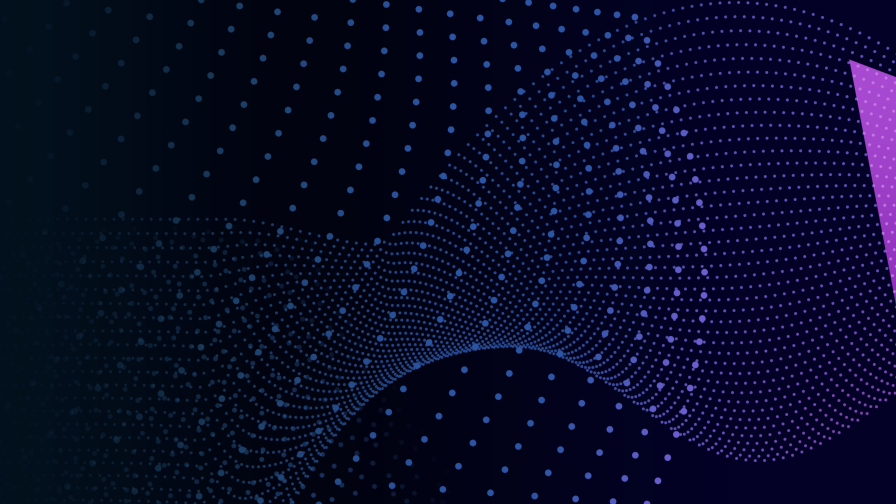
A Shadertoy shader for this background:

```glsl
const vec3 BG_LEFT = vec3(0.008, 0.062, 0.112);
const vec3 BG_MID = vec3(0.004, 0.010, 0.062);
const vec3 BG_RIGHT = vec3(0.010, 0.005, 0.150);
const vec3 DOT_TEAL = vec3(0.10, 0.24, 0.37);
const vec3 DOT_BLUE = vec3(0.17, 0.33, 0.64);
const vec3 DOT_VIOLET = vec3(0.43, 0.37, 0.82);
const vec3 DOT_MAGENTA = vec3(0.60, 0.30, 0.78);
const vec3 PANEL_TOP = vec3(0.66, 0.29, 0.82);
const vec3 PANEL_LOW = vec3(0.57, 0.20, 0.74);
const vec3 PANEL_DOT = vec3(0.78, 0.50, 0.91);

const float FINE_RADIUS = 0.0029;
const float FINE_ROWS = 41.0;
const float FINE_STEP = 0.0185;
const float FINE_SHEAR = 0.30;
const float BIG_RADIUS = 0.0066;
const float BIG_STEP = 0.046;
const float BIG_TILT = 1.2;
const float BIG_LEAN = 0.15;
const vec2 BIG_GROWTH = vec2(0.030, 0.00174);
const float LOOSE_RADIUS = 0.0048;
const float LOOSE_CELL = 0.033;

float smoothMax(float a, float b, float k) {
    float h = max(k - abs(a - b), 0.0) / k;
    return max(a, b) + 0.25 * h * h * k;
}

vec2 hash2(vec2 p) {
    vec2 s = vec2(dot(p, vec2(127.1, 311.7)), dot(p, vec2(269.5, 183.3)));
    return fract(sin(s) * 43758.5);
}

float disc(float d, float radius) {
    float soft = 0.75 / iResolution.y;
    return 1.0 - smoothstep(radius - soft, radius + soft, d);
}

// Upper and lower borders of the fine wave
float waveTop(float x) {
    float shelf = 0.565 - 0.05 * smoothstep(0.45, 0.75, x);
    float crest = 0.995 - (x - 1.46) * (x - 1.46);
    return smoothMax(shelf, crest, 0.03);
}

float waveBottom(float x) {
    float d = x - 1.02;
    float arch = 0.3125 - d * d - 3.2 * d * d * d * d;
    float trough = 0.199 + 0.113 * cos(d * 6.48);
    return d < 0.0 ? smoothMax(arch, -0.4, 0.2) : trough;
}

float waveBunching(float x) {
    float d = (x - 0.98) / 0.32;
    return 1.2 + 0.75 * exp(-d * d);
}

float fineWave(vec2 p) {
    float low = waveBottom(p.x);
    float t = clamp((p.y - low) / (waveTop(p.x) - low), 0.0, 1.0);
    float nearRow = round(pow(t, 1.0 / waveBunching(p.x)) * FINE_ROWS);
    float d = 1.0;
    for (float k = -2.0; k <= 2.0; k++) {
        float s = clamp(nearRow + k, 0.0, FINE_ROWS) / FINE_ROWS;
        float shift = FINE_SHEAR * s;
        float x = round((p.x - shift) / FINE_STEP) * FINE_STEP + shift;
        float y = mix(waveBottom(x), waveTop(x), pow(s, waveBunching(x)));
        d = min(d, distance(p, vec2(x, y)));
    }
    return disc(d, FINE_RADIUS);
}

// Large dots hang in columns that spread away from a bowed right edge
float bigEdge(float y) {
    return 1.398 - 0.54 * (y - 0.46) * (y - 0.46);
}

float bigSheet(vec2 p) {
    float b = BIG_GROWTH.x, a = BIG_GROWTH.y;
    float depth = max((bigEdge(p.y) - p.x) / (1.0 + BIG_TILT * (1.0 - p.y)), 0.0);
    float column = round((sqrt(b * b + 4.0 * a * depth) - b) / (2.0 * a));
    float d = 1.0;
    for (float k = -1.0; k <= 1.0; k++) {
        float i = max(column + k, 0.0);
        float reach = b * i + a * i * i;
        float y = round((p.y - BIG_LEAN * reach) / BIG_STEP) * BIG_STEP + BIG_LEAN * reach;
        float x = bigEdge(y) - reach * (1.0 + BIG_TILT * (1.0 - y));
        d = min(d, distance(p, vec2(x, y)));
    }
    return disc(d, BIG_RADIUS);
}

// Loose dots fill the lower left
float looseDots(vec2 p) {
    vec2 q = mat2(0.88, 0.47, -0.47, 0.88) * p / LOOSE_CELL;
    vec2 jitter = (hash2(floor(q)) - 0.5) * 0.6;
    float d = length(fract(q) - 0.5 - jitter) * LOOSE_CELL;
    float area = (1.0 - smoothstep(0.60, 0.95, p.x + 0.5 * p.y)) * (1.0 - smoothstep(0.48, 0.57, p.y));
    return disc(d, LOOSE_RADIUS) * area;
}

void mainImage(out vec4 fragColor, in vec2 fragCoord) {
    vec2 p = fragCoord / iResolution.y;
    vec3 color = mix(BG_LEFT, BG_MID, smoothstep(0.0, 0.60, p.x));
    color = mix(color, BG_RIGHT, smoothstep(0.60, 1.55, p.x));

    // Slanted panel at the right
    float side = dot(p - vec2(1.685, 0.882), vec2(0.982, 0.187));
    float roof = dot(p - vec2(1.685, 0.882), vec2(0.352, 0.936));
    float panel = disc(max(-side, roof), 0.0);
    color = mix(color, mix(PANEL_LOW, PANEL_TOP, smoothstep(0.4, 0.88, p.y)), panel);

    // Dot tint and fade across the canvas
    vec3 tint = mix(DOT_TEAL, DOT_BLUE, smoothstep(0.30, 0.95, p.x));
    tint = mix(tint, DOT_VIOLET, smoothstep(1.10, 1.45, p.x - 0.15 * (p.y - 0.5)));
    tint = mix(tint, DOT_MAGENTA, smoothstep(1.35, 1.75, p.x) * (1.0 - smoothstep(0.1, 0.6, p.y)));
    tint = mix(tint, PANEL_DOT, panel);
    float fade = mix(0.06, 1.0, smoothstep(0.0, 0.55, p.x));

    color = mix(color, tint, looseDots(p) * fade * 0.7);
    color = mix(color, tint, fineWave(p) * fade * 0.85);
    color = mix(color, tint, bigSheet(p) * fade);
    fragColor = vec4(color, 1.0);
}
```
